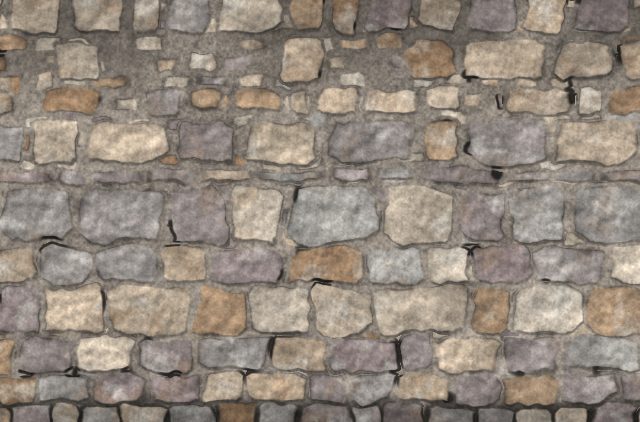
A WebGL 2 fragment shader for this texture:

```glsl
#version 300 es
precision highp float;
// Weathered rubble wall: uneven courses of rough-cut stones set in gritty mortar.
// Each stone is a random eight-sided cut in a jittered cell, with small rubble
// between; layered value noise gives the stains, relief, grain and dark crevices.
uniform vec2 u_resolution;
out vec4 fragColor;

const float TAU = 6.2831853;
const int COURSES = 11;
const float EDGES[12] = float[](-0.02, 0.043, 0.115, 0.205, 0.325, 0.42,
                                0.56, 0.605, 0.725, 0.80, 0.915, 1.03);
const float WIDTHS[11] = float[](0.10, 0.125, 0.145, 0.155, 0.15, 0.17,
                                 0.13, 0.175, 0.11, 0.17, 0.12);
const vec3 MORTAR = vec3(0.565, 0.53, 0.49);
const vec3 TAN = vec3(0.71, 0.62, 0.52);
const vec3 CREAM = vec3(0.77, 0.73, 0.67);
const vec3 RUST = vec3(0.61, 0.49, 0.38);
const vec3 PLUM = vec3(0.54, 0.485, 0.48);
const vec3 GREY = vec3(0.63, 0.62, 0.60);

struct Stone { float dist; float seed; float level; };

float hash(vec2 p) {
  vec3 q = fract(p.xyx * 0.1031);
  q += dot(q, q.yzx + 33.33);
  return fract((q.x + q.y) * q.z);
}

float noise(vec2 p) {
  vec2 i = floor(p), f = fract(p);
  f = f * f * (3.0 - 2.0 * f);
  return mix(mix(hash(i), hash(i + vec2(1, 0)), f.x),
             mix(hash(i + vec2(0, 1)), hash(i + vec2(1, 1)), f.x), f.y);
}

float fbm(vec2 p) {
  float sum = 0.0, amp = 0.42;
  for (int i = 0; i < 5; i++) {
    sum += amp * noise(p);
    p = mat2(1.6, 1.2, -1.2, 1.6) * p + 7.3;
    amp *= 0.62;
  }
  return sum;
}

// Convex cut stone: flat sides on the axes, random chamfers on the diagonals
float cutStone(vec2 q, vec2 halfSize, float seed) {
  vec2 n = q / halfSize;
  float d = max(abs(n.x), abs(n.y)) - 1.03;
  for (int i = 0; i < 8; i++) {
    float r = hash(vec2(float(i) * 3.1, seed));
    float a = (float(i) + 0.4 * (r - 0.5)) * TAU / 8.0;
    float reach = i % 2 == 0 ? 0.87 + 0.13 * r : 1.05 + 0.28 * fract(r * 7.0);
    d = max(d, dot(n, vec2(cos(a), sin(a))) - reach);
  }
  return d * min(halfSize.x, halfSize.y);
}

float joint(float i, float row) {
  return i + 0.6 * (hash(vec2(i, row * 5.7 + 2.0)) - 0.5);
}

// Large stones laid in courses; joints widen towards the top
Stone courseStone(vec2 p) {
  int row = 0;
  for (int i = 1; i < COURSES; i++) row += int(step(EDGES[i], p.y));
  float r = float(row), w = WIDTHS[row], x = p.x / w + r * 0.37 + 9.0;
  float i = floor(x);
  i += step(joint(i + 1.0, r), x) - step(x, joint(i, r));
  float left = joint(i, r), right = joint(i + 1.0, r);
  float level = 0.5 * (EDGES[row] + EDGES[row + 1]);
  float seed = i * 1.7 + r * 31.3, loose = smoothstep(0.3, 0.75, level);
  vec2 halfSize = 0.5 * vec2((right - left) * w, EDGES[row + 1] - EDGES[row]);
  float gap = 0.003 + loose * (0.003 + 0.010 * hash(vec2(seed, 4.0)));
  vec2 q = vec2((x - 0.5 * (left + right)) * w, p.y - level);
  float d = cutStone(q, halfSize - gap, seed);
  if (hash(vec2(seed, 8.0)) < 0.13 * loose) d = 0.05;
  return Stone(d, seed, level);
}

// Small scattered pieces that fill the mortar
Stone rubbleStone(vec2 p) {
  vec2 cell = vec2(0.082, 0.046), g = p / cell;
  g.x += 0.43 * floor(g.y);
  vec2 id = floor(g);
  float seed = id.x * 2.3 + id.y * 17.9 + 200.0;
  vec2 rnd = vec2(hash(id + 3.0), hash(id + 41.0));
  vec2 q = (fract(g) - 0.5 - 0.12 * (rnd - 0.5)) * cell;
  float d = cutStone(q, cell * (0.24 + 0.18 * rnd.yx), seed);
  return Stone(hash(id + 77.0) < 0.62 ? d : 0.05, seed, (id.y + 0.5) * cell.y);
}

vec3 stoneColour(Stone s) {
  float t = hash(vec2(s.seed, 12.0)), u = hash(vec2(s.seed, 23.0));
  float warmth = s.level > 0.6 ? 0.82 : s.level > 0.42 ? 0.2 : s.level > 0.2 ? 0.62 : 0.32;
  vec3 warm = u < 0.25 ? mix(RUST, TAN, u * 3.0) : mix(TAN, CREAM, u);
  return t < warmth ? warm : mix(PLUM, GREY, u);
}

void main() {
  vec2 p = gl_FragCoord.xy / u_resolution.y;
  float soft = max(0.0025, 1.0 / u_resolution.y);
  vec2 wobble = vec2(noise(p * 13.0), noise(p * 13.0 + 50.0)) - 0.5;
  vec2 chips = vec2(noise(p * 48.0), noise(p * 48.0 + 90.0)) - 0.5;
  vec2 w = p + 0.020 * wobble + 0.009 * chips;

  // Choose the nearest piece of stone
  Stone stone = courseStone(w), bit = rubbleStone(w);
  float above = courseStone(w + vec2(-0.002, 0.007)).dist;
  bit.dist = max(bit.dist, 0.006 - stone.dist);
  if (bit.dist < stone.dist) stone = bit;
  float d = stone.dist, body = smoothstep(soft, -soft, d);

  // Surface fields
  float patches = fbm(p * 9.0 + stone.seed), stain = fbm(p * 4.0 + 30.0);
  float relief = fbm(p * 26.0) - fbm(p * 26.0 + vec2(-0.15, 0.32));
  float grit = noise(p * 165.0) - 0.5, grain = noise(p * 290.0 + 11.0) - 0.5;

  // Stone face with rusty and pale weathering
  vec3 face = stoneColour(stone) * (0.98 + 0.55 * (patches - 0.5));
  face = mix(face, RUST, 0.40 * smoothstep(0.56, 0.78, fbm(p * 12.0 + 5.0)));
  face = mix(face, vec3(0.78, 0.77, 0.74), 0.55 * smoothstep(0.52, 0.75, fbm(p * 15.0 + 70.0)));
  face *= 1.0 + 0.75 * relief + 0.10 * grit + 0.09 * grain;

  // Mortar, sooty near the top
  vec3 bed = MORTAR * (1.0 + 0.5 * (stain - 0.5) + 0.5 * relief + 0.24 * grit + 0.16 * grain);
  float soot = smoothstep(0.70, 0.96, p.y) * smoothstep(0.38, 0.62, stain);
  bed *= 1.0 - 0.36 * soot;
  bed *= 1.0 - 0.25 * smoothstep(0.003, -0.004, above);
  vec3 colour = mix(bed, face * (1.0 - 0.16 * soot), body);

  // Broken contour lines, a few open holes and the damp foot of the wall
  float foot = smoothstep(0.075, 0.015, p.y);
  float seam = exp(-abs(d) / 0.0028) * smoothstep(0.3, 0.7, noise(p * 24.0 + 17.0));
  float hole = smoothstep(0.005, 0.001, abs(d - 0.002)) * smoothstep(0.80, 0.90, noise(p * 17.0 + 63.0));
  colour *= 1.0 - 0.36 * seam;
  colour *= 1.0 - 0.65 * max(hole, foot * (1.0 - body));
  colour *= 1.0 - 0.20 * foot;
  fragColor = vec4(clamp(colour, 0.0, 1.0), 1.0);
}
```
